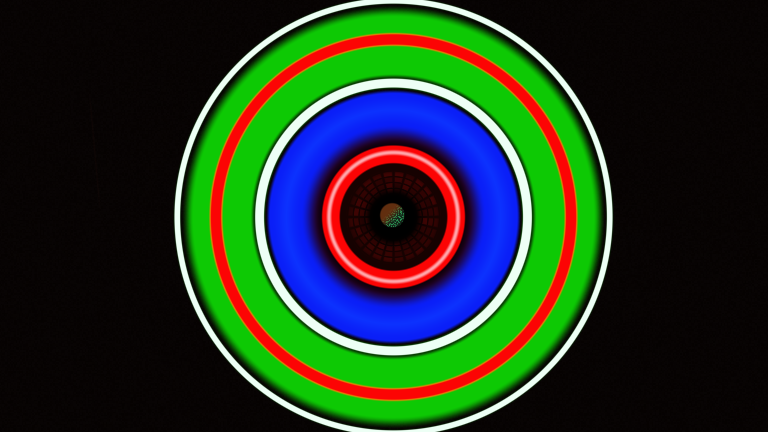
Give the GLSL for this background, as a Shadertoy shader.

```glsl
// Concentric neon rings glowing on a near-black field: white, green, red and blue
// bands around a dim tiled core with a small speckled bead.
// Each band is a smooth function of the distance to a shared centre.

#define CENTER vec2(0.5124, 0.4977)  // as a share of the canvas
#define OUTER_RADIUS 0.5005
#define RED_RADIUS 0.4110
#define WHITE_RADIUS 0.3100
#define PINK_RADIUS 0.1492
#define TILE_SECTORS 24.0
#define TILE_ROWS 75.0
#define BEAD_RADIUS 0.0280
#define GRAIN 0.012

const vec3 NIGHT = vec3(0.027, 0.012, 0.010);
const vec3 GREEN = vec3(0.050, 0.790, 0.015);
const vec3 BLUE = vec3(0.040, 0.120, 0.970);
const vec3 RED = vec3(0.990, 0.015, 0.015);
const vec3 ORANGE = vec3(0.900, 0.520, 0.020);
const vec3 WHITE = vec3(0.930, 1.000, 0.960);
const vec3 PINK = vec3(1.000, 0.720, 0.740);
const vec3 PURPLE = vec3(0.130, 0.005, 0.120);

float hash(vec2 p) {
    p = fract(p * vec2(0.1031, 0.1137));
    p += dot(p, p.yx + 33.33);
    return fract((p.x + p.y) * p.x * 91.7);
}

// Distance to the nearest jittered point of a unit grid
float cellular(vec2 p) {
    vec2 cell = floor(p);
    float nearest = 2.0;
    for (int y = -1; y <= 1; y++) {
        for (int x = -1; x <= 1; x++) {
            vec2 id = cell + vec2(x, y);
            vec2 point = id + vec2(hash(id + 20.0), hash(id + 57.0));
            nearest = min(nearest, distance(p, point));
        }
    }
    return nearest;
}

// Coverage of a ring of given half width and edge softness
float ring(float r, float radius, float halfWidth, float soft) {
    return 1.0 - smoothstep(-soft, soft, abs(r - radius) - halfWidth);
}

// Dim red tiles in polar rows
vec3 tiledCore(vec2 p, float r) {
    float angle = atan(p.y, p.x) / 6.28318;
    vec2 grid = vec2(angle * TILE_SECTORS, r * TILE_ROWS);
    vec2 edge = abs(fract(grid) - 0.5);
    float tile = 1.0 - smoothstep(0.28, 0.47, max(edge.x, edge.y));
    float zone = smoothstep(0.052, 0.070, r) * (1.0 - smoothstep(0.098, 0.112, r));
    float shade = 0.4 + 0.6 * hash(mod(floor(grid), TILE_SECTORS) + 3.0);
    vec3 base = vec3(0.085, 0.006, 0.004) * smoothstep(0.045, 0.085, r);
    return base + vec3(0.17, 0.012, 0.008) * tile * zone * shade;
}

// Brown bead with green flecks toward its lower right
vec3 bead(vec2 p) {
    float side = dot(p, vec2(0.7, -0.7)) / BEAD_RADIUS;
    vec3 color = mix(vec3(0.38, 0.18, 0.06), vec3(0.08, 0.15, 0.10), smoothstep(-0.4, 0.5, side));
    float fleck = 1.0 - smoothstep(0.15, 0.5, cellular(p * 240.0));
    return color + vec3(0.08, 0.42, 0.22) * fleck * smoothstep(-0.5, 0.4, side);
}

void mainImage(out vec4 fragColor, in vec2 fragCoord) {
    float aa = 1.0 / iResolution.y;
    vec2 p = (fragCoord - CENTER * iResolution.xy) * aa;
    float r = length(p);

    // Background with faint grain and a dim upright streak at the left
    vec3 color = NIGHT + GRAIN * (hash(floor(p * 288.0) + 400.0) - 0.5);
    float streak = ring(p.x, -0.678 - 0.09 * p.y, 0.0008, 0.003);
    color += vec3(0.035, 0.012, 0.008) * streak * ring(p.y, 0.15, 0.12, 0.03);

    // Green band, darker at both rims
    float green = smoothstep(0.318, 0.332, r) * (1.0 - smoothstep(0.462, 0.492, r));
    color = mix(color, GREEN, green);
    color = mix(color, ORANGE, ring(r, RED_RADIUS, 0.0150, 0.0025));
    color = mix(color, RED, ring(r, RED_RADIUS, 0.0120, 0.0020));

    // Blue band fading through purple toward the centre
    float inside = 1.0 - smoothstep(0.285, 0.296, r);
    vec3 blueBand = mix(PURPLE, BLUE, smoothstep(0.172, 0.215, r));
    blueBand += vec3(0.01, 0.09, 0.03) * ring(r, 0.248, 0.012, 0.025);
    blueBand *= smoothstep(0.155, 0.185, r);
    color = mix(color, blueBand, inside);

    // Core and bead
    color = mix(color, tiledCore(p, r), 1.0 - smoothstep(0.123, 0.126, r));
    vec2 beadPos = p - vec2(-0.003, 0.004);
    float beadMask = 1.0 - smoothstep(-aa, aa, length(beadPos) - BEAD_RADIUS);
    color = mix(color, bead(beadPos), beadMask);

    // Inner red tube with a pale filament
    color = mix(color, RED, ring(r, 0.1450, 0.0205, 0.0025));
    color = mix(color, PINK, 0.9 * ring(r, PINK_RADIUS, 0.0045, 0.0040));

    // White tubes with a thin green fringe
    color = mix(color, GREEN * 0.45, 0.7 * ring(r, WHITE_RADIUS, 0.0125, 0.0030));
    color = mix(color, WHITE, ring(r, WHITE_RADIUS, 0.0103, 0.0018));
    color = mix(color, GREEN * 0.35, 0.5 * ring(r, OUTER_RADIUS, 0.0080, 0.0030));
    color = mix(color, WHITE, ring(r, OUTER_RADIUS, 0.0066, 0.0018));

    fragColor = vec4(clamp(color, 0.0, 1.0), 1.0);
}
```
